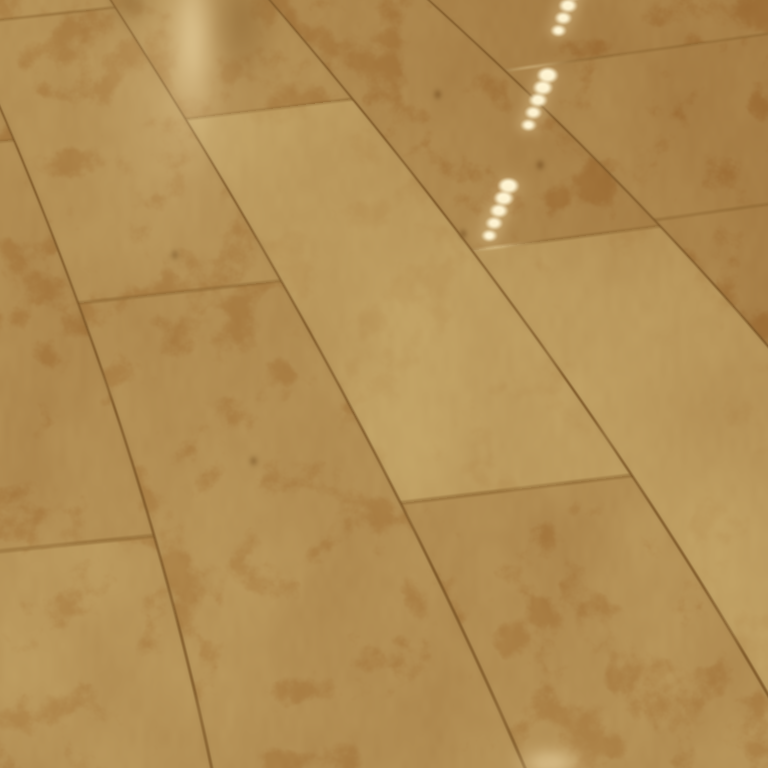
This texture is drawn by a WebGL 1 fragment shader. Its source:

```glsl
precision highp float;
// Polished stone floor in perspective: staggered slabs divided by thin brown seams.
// Bowed curves split the columns, a geometric series spaces the rows, and
// layered noise adds mottling under soft glows and chains of reflected lamps.
uniform vec2 u_resolution;

float hash(vec2 p) {
  p = fract(p * vec2(0.1031, 0.1137));
  p += dot(p, p.yx + 33.33);
  return fract((p.x + p.y) * p.x * 17.0);
}

float noise(vec2 p) {
  vec2 i = floor(p), f = fract(p);
  f = f * f * (3.0 - 2.0 * f);
  return mix(mix(hash(i), hash(i + vec2(1.0, 0.0)), f.x),
             mix(hash(i + vec2(0.0, 1.0)), hash(i + 1.0), f.x), f.y);
}

float fbm(vec2 p) {
  float sum = 0.0, amp = 0.5;
  for (int i = 0; i < 5; i++) {
    sum += amp * noise(p);
    p = mat2(1.6, 1.2, -1.2, 1.6) * p + 7.3;
    amp *= 0.5;
  }
  return sum;
}

// Soft elliptical spot
float spot(vec2 q, vec2 center, vec2 size) {
  vec2 d = (q - center) / size;
  return exp(-dot(d, d));
}

// Antialiased line from its distance and half width
float line(float d, float halfWidth, float blur) {
  return 1.0 - smoothstep(halfWidth - blur, halfWidth + blur, d);
}

void main() {
  vec2 q = gl_FragCoord.xy / u_resolution;
  q.y = 1.0 - q.y; // measured downward, toward the viewer
  float pixel = 1.0 / min(u_resolution.x, u_resolution.y);
  float blur = max(pixel, 0.0018);

  // Columns: long seams fan out and bow with depth
  float column = -1.0, longDist = 1.0;
  for (int i = 0; i < 4; i++) {
    float k = float(i);
    float slope = 0.4686 + 0.16 * k + 0.0175 * k * k;
    float bow = -0.13 + 0.06 * k - 0.0365 * k * k;
    float side = q.x - (-0.063 + 0.207 * k + slope * q.y + bow * q.y * q.y);
    float tangent = slope + 2.0 * bow * q.y;
    longDist = min(longDist, abs(side) / sqrt(1.0 + tangent * tangent));
    if (side > 0.0) column = k;
  }

  // Rows: spacing grows geometrically, neighbouring columns are staggered
  float depth = q.y + (0.11 + 0.01 * column) * q.x;
  float row = log((depth + 0.364) / 0.39) / log(1.405);
  float period = column > 2.5 ? 1.0 : 2.0;
  float offset = column > 2.5 ? 0.0 : mod(column, 2.0);
  float slab = (row - offset) / period;
  float seamRow = offset + period * floor(slab + 0.5);
  float crossDist = abs(depth + 0.364 - 0.39 * pow(1.405, seamRow));
  vec2 slabCenter = vec2(column, offset + period * (floor(slab) + 0.5));

  // Slab tone: paler pair in the middle, dimmer toward the far right
  float pale = 1.0 - smoothstep(0.75, 1.5, distance(slabCenter, vec2(1.5, 2.5)));
  float tone = 0.5 + 0.4 * pale + 0.1 * (hash(slabCenter + 20.0) - 0.5);
  tone -= 0.45 * smoothstep(0.1, 0.8, q.x - q.y);
  tone += 0.15 * spot(q, vec2(0.1, 0.85), vec2(0.18, 0.2));

  // Mottling, faint grain and soft stains, shifted for each slab
  vec2 stone = q + slabCenter * 3.7;
  tone += 0.55 * (fbm(stone * vec2(9.0, 6.0)) - 0.48);
  tone += 0.1 * (noise(stone * vec2(110.0, 50.0)) - 0.5);
  vec3 color = mix(vec3(0.645, 0.485, 0.265), vec3(0.755, 0.63, 0.39), tone);
  float stain = smoothstep(0.52, 0.75, fbm(stone * 22.0 + 11.0));
  color -= vec3(0.035, 0.06, 0.06) * stain * (1.0 - 0.6 * pale);

  // A few faint pits
  vec2 cell = floor(q * 11.0);
  vec2 pit = cell + 0.25 + 0.5 * vec2(hash(cell + 3.0), hash(cell + 57.0));
  float pitted = step(0.955, hash(cell + 91.0));
  color -= vec3(0.1, 0.1, 0.08) * pitted * spot(q * 11.0, pit, vec2(0.06, 0.07));

  // Seams: thin along the slabs, fainter across, uneven, glinting below the lamps
  float lampSide = (q.x - 0.71 + 0.2 * q.y) / 0.035;
  float glint = exp(-lampSide * lampSide) * step(q.y, 0.4);
  float uneven = 0.75 + 0.4 * noise(q * 28.0);
  vec3 crossColor = mix(vec3(0.55, 0.4, 0.19), vec3(0.84, 0.74, 0.53), glint);
  float crossLine = line(crossDist, 0.0018 + 0.0014 * q.y, blur * 1.3);
  color = mix(color, crossColor, 0.55 * uneven * crossLine);
  color = mix(color, color * 0.95, 0.5 * line(longDist, 0.004, 0.004));
  float longLine = line(longDist, 0.0012 + 0.0008 * q.y, blur);
  color = mix(color, vec3(0.49, 0.34, 0.15), 0.78 * uneven * longLine);

  // Broad reflections and dim shapes
  vec3 shade = vec3(0.57, 0.42, 0.21);
  color = mix(color, shade, 0.6 * spot(q, vec2(0.312, 0.03), vec2(0.035, 0.06)));
  color = mix(color, shade, 0.6 * spot(q, vec2(0.17, 0.0), vec2(0.025, 0.03)));
  vec3 glow = vec3(0.9, 0.81, 0.61);
  color = mix(color, glow, 0.65 * spot(q, vec2(0.25, 0.05), vec2(0.026, 0.09)));
  color = mix(color, glow, 0.22 * spot(q, vec2(0.23, 0.12), vec2(0.08, 0.15)));
  color = mix(color, glow, 0.65 * spot(q, vec2(0.716, 0.995), vec2(0.035, 0.02)));

  // Three chains of reflected lamps, shrinking toward the viewer
  for (int i = 0; i < 3; i++) {
    for (int j = 0; j < 5; j++) {
      float c = float(i), n = float(j);
      vec2 lamp = vec2(0.752 - 0.033 * c - 0.006 * c * c, -0.025 + 0.1125 * c + 0.0105 * c * c);
      lamp += n * vec2(-0.0062, 0.0162);
      float d = length((q - lamp) * vec2(0.85, 1.1));
      color = mix(color, glow, 0.3 * exp(-d * d / 0.0002));
      color = mix(color, vec3(1.0, 0.96, 0.83), line(d, 0.0095 - 0.0008 * n, 0.003 + pixel));
    }
  }
  gl_FragColor = vec4(clamp(color, 0.0, 1.0), 1.0);
}
```
